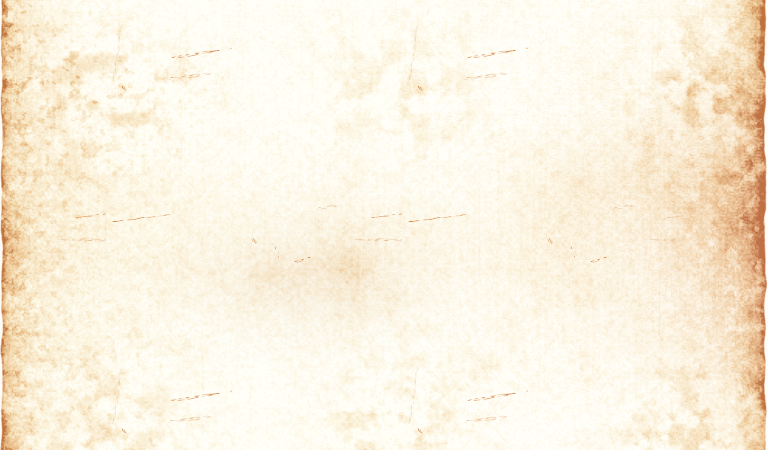
Reproduce this texture procedurally as a Shadertoy shader.

```glsl
// Aged cream parchment with torn, scorched sides, soft stains and fine scratches.
#define TILE vec2(0.658, 0.762)   // repeat of the scratches and worn patches
#define TORN_INSET 0.003          // mean gap between canvas side and paper
#define TORN_DEPTH 0.010          // roughness of the torn sides
#define SCORCH 0.50               // strength of the dark rim
#define GRAIN 0.17                // strength of the paper grain
#define SCRATCH_WIDTH 0.0007
#define SCRATCH_COLOR vec3(0.80, 0.43, 0.14)

float hash(vec2 p) {
    return fract(sin(dot(p, vec2(127.1, 311.7))) * 43758.5453);
}

float noise(vec2 p) {
    vec2 i = floor(p), f = fract(p);
    f = f * f * (3.0 - 2.0 * f);
    return mix(mix(hash(i), hash(i + vec2(1, 0)), f.x),
               mix(hash(i + vec2(0, 1)), hash(i + vec2(1, 1)), f.x), f.y);
}

float fbm(vec2 p) {
    float sum = 0.0, amp = 0.5;
    for (int i = 0; i < 5; i++) {
        sum += amp * noise(p);
        p = mat2(1.6, 1.2, -1.2, 1.6) * p + 7.3;
        amp *= 0.5;
    }
    return sum / 0.97;
}

// Soft elliptical spot
float spot(vec2 p, vec2 center, vec2 radius) {
    vec2 q = (p - center) / radius;
    return exp(-dot(q, q));
}

vec2 wrapTile(vec2 p) {
    return p - TILE * round(p / TILE);
}

// Bundle of broken strokes, repeated with the tile
float scratch(vec2 p, vec2 start, vec2 span) {
    float len = length(span), ink = 0.0;
    vec2 dir = span / len;
    vec2 q = wrapTile(p - start - 0.5 * span);
    vec2 local = vec2(dot(q, dir), dot(q, vec2(-dir.y, dir.x)));
    float aa = 0.6 / iResolution.y;
    for (int i = 0; i < 3; i++) {
        float id = float(i);
        float seed = hash(start * 31.0 + id);
        float halfLen = len * mix(0.5, 0.2, id * 0.5);
        vec2 s = local - vec2((seed - 0.5) * len * 0.5, (seed - 0.5) * 0.008) * min(id, 1.0);
        s.y += 0.002 * (noise(vec2(s.x * 60.0, seed * 50.0)) - 0.5);
        float d = length(vec2(max(abs(s.x) - halfLen, 0.0), s.y));
        float broken = smoothstep(0.25, 0.8, noise(vec2(s.x * 130.0 + seed * 40.0, id)));
        float stroke = 1.0 - smoothstep(SCRATCH_WIDTH - aa, SCRATCH_WIDTH + aa, d);
        ink = max(ink, stroke * broken * (1.0 - 0.25 * id));
    }
    return ink;
}

float allScratches(vec2 p) {
    // Upper slanted group
    float ink = scratch(p, vec2(0.382, 0.873), vec2(0.133, 0.020));
    ink = max(ink, 0.6 * scratch(p, vec2(0.380, 0.827), vec2(0.100, 0.011)));
    ink = max(ink, scratch(p, vec2(0.269, 0.813), vec2(0.009, -0.016)));
    // Middle group
    ink = max(ink, 0.8 * scratch(p, vec2(0.167, 0.516), vec2(0.068, 0.009)));
    ink = max(ink, scratch(p, vec2(0.251, 0.507), vec2(0.126, 0.016)));
    ink = max(ink, 0.5 * scratch(p, vec2(0.129, 0.467), vec2(0.105, -0.002)));
    ink = max(ink, 0.7 * scratch(p, vec2(0.689, 0.533), vec2(0.066, 0.009)));
    // Short nicks and a long faint hair
    ink = max(ink, 0.8 * scratch(p, vec2(0.562, 0.471), vec2(0.007, -0.013)));
    ink = max(ink, 0.8 * scratch(p, vec2(0.611, 0.451), vec2(0.008, -0.022)));
    ink = max(ink, scratch(p, vec2(0.656, 0.418), vec2(0.033, 0.011)));
    return max(ink, 0.3 * scratch(p, vec2(0.271, 0.189), vec2(-0.020, -0.130)));
}

// Paper colour from clean (0) to scorched (1)
vec3 paper(float age) {
    float t = clamp(age, 0.0, 1.1) * 5.0;
    vec3 c = mix(vec3(1.0, 0.998, 0.97), vec3(0.99, 0.96, 0.88), min(t, 1.0));
    c = mix(c, vec3(0.97, 0.90, 0.77), clamp(t - 1.0, 0.0, 1.0));
    c = mix(c, vec3(0.94, 0.81, 0.62), clamp(t - 2.0, 0.0, 1.0));
    c = mix(c, vec3(0.89, 0.70, 0.49), clamp(t - 3.0, 0.0, 1.0));
    return mix(c, vec3(0.75, 0.45, 0.24), clamp((t - 4.0) / 1.5, 0.0, 1.0));
}

void mainImage(out vec4 fragColor, in vec2 fragCoord) {
    vec2 p = fragCoord / iResolution.y;
    float width = iResolution.x / iResolution.y, px = 1.0 / iResolution.y;
    float cloud = fbm(p * 5.0), mottle = fbm(p * 30.0 + 9.0);
    float grain = noise(p * 290.0) + 0.7 * noise(p * 140.0 + 5.0) - 0.85;

    // Distance from the torn sides
    float left = p.x - TORN_INSET - TORN_DEPTH * (fbm(vec2(1.0, p.y * 22.0)) - 0.4);
    float right = width - p.x - TORN_INSET - TORN_DEPTH * (fbm(vec2(8.0, p.y * 22.0)) - 0.2);
    float l = max(left, 0.0), r = max(right, 0.0);

    // Broad ageing of both sides, strongest below the middle
    float leftBulge = exp(-pow((p.y - 0.40) / 0.32, 2.0));
    float rightBulge = exp(-pow((p.y - 0.46) / 0.36, 2.0));
    float sides = exp(-l / mix(0.085, 0.12, leftBulge)) * mix(0.50, 0.66, leftBulge);
    sides += exp(-r / mix(0.060, 0.165, rightBulge)) * mix(0.46, 0.74, rightBulge);
    float age = sides * (0.50 + 0.55 * cloud + 0.45 * mottle);
    age += SCORCH * (exp(-l / 0.009) + exp(-r / 0.017)) * (0.4 + mottle);

    // Water mark on the right and darker corners
    float tide = r - 0.115 - 0.07 * (fbm(p * 9.0 + 2.0) - 0.5);
    age += 0.09 * smoothstep(0.012, -0.004, tide) * spot(p, vec2(width, 0.45), vec2(0.4, 0.20));
    age += 0.30 * spot(p, vec2(width, 1.0), vec2(0.05, 0.12));
    age += 0.25 * spot(p, vec2(0.0), vec2(0.06, 0.08));

    // Stains, repeated worn patches and a pale haze
    age += 0.22 * spot(p, vec2(0.69, 0.375), vec2(0.22, 0.13)) * (0.3 + cloud);
    age += 0.15 * spot(p, vec2(1.42, 0.55), vec2(0.24, 0.30)) * (0.5 + cloud);
    age += 0.09 * spot(p, vec2(0.80, 0.47), vec2(1.2, 0.16)) * (0.5 + cloud);
    float worn = spot(wrapTile(p - vec2(0.24, 0.79)), vec2(0.0), vec2(0.19, 0.15));
    age += worn * 0.30 * smoothstep(0.42, 0.68, mottle);
    age += 0.24 * (cloud - 0.40) * smoothstep(0.3, 0.75, mottle);

    // Grain, flaked specks and hairlines
    age += grain * (GRAIN + 0.20 * min(sides, 0.5));
    float flakes = smoothstep(0.56, 0.68, fbm(p * 75.0 + 21.0));
    age += flakes * (0.08 + 0.12 * worn + 0.28 * exp(-l / 0.13)) * (0.3 + cloud);
    age -= 0.38 * sides * smoothstep(0.53, 0.68, fbm(p * 48.0 + 40.0));
    age += 0.06 * smoothstep(0.86, 0.97, noise(p * vec2(260.0, 8.0)));

    vec3 col = paper(age);
    col += vec3(0.0, -0.012, 0.030) * exp(-r / 0.25) * rightBulge;
    col += vec3(-0.010, -0.010, 0.005) * spot(p, vec2(0.69, 0.375), vec2(0.25, 0.13));
    float fade = smoothstep(0.14, 0.26, r) * (0.6 + 0.4 * smoothstep(0.05, 0.2, l));
    col = mix(col, SCRATCH_COLOR, allScratches(p) * fade);
    float sheet = smoothstep(-px, px, min(left, right));
    fragColor = vec4(mix(vec3(1.0, 0.99, 0.96), col, sheet), 1.0);
}
```
